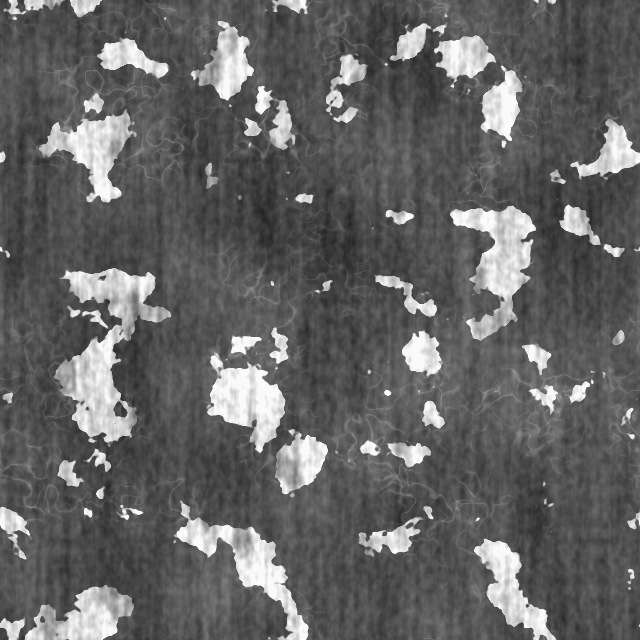
Give the GLSL for this texture, as a WebGL 2 fragment shader.

```glsl
#version 300 es
precision highp float;

uniform vec2 u_resolution;
out vec4 fragColor;

const float TAU = 6.2831853;

float hash(vec2 p) {
    return fract(sin(dot(p, vec2(127.1, 311.7))) * 43758.5453);
}

// Slope of one lattice corner, wrapped to the period
float corner(vec2 cell, vec2 offset, vec2 period, float seed) {
    float angle = TAU * hash(mod(cell, period) + seed);
    return dot(vec2(cos(angle), sin(angle)), offset);
}

// Tiling gradient noise, centred on zero
float noise(vec2 uv, vec2 period, float seed) {
    vec2 p = uv * period;
    vec2 cell = floor(p);
    vec2 f = p - cell;
    vec2 s = f * f * (3.0 - 2.0 * f);
    vec2 e = vec2(1.0, 0.0);
    float low = mix(corner(cell, f, period, seed),
                    corner(cell + e.xy, f - e.xy, period, seed), s.x);
    float high = mix(corner(cell + e.yx, f - e.yx, period, seed),
                     corner(cell + e.xx, f - e.xx, period, seed), s.x);
    return mix(low, high, s.y);
}

// Octaves are shifted so that their lattices do not line up
float fbm(vec2 uv, vec2 period, int octaves, float seed) {
    float sum = 0.0;
    float amplitude = 1.0;
    for (int i = 0; i < octaves; i++) {
        float layer = seed + 7.0 * float(i);
        vec2 shift = vec2(hash(vec2(layer, 1.3)), hash(vec2(layer, 4.7)));
        sum += amplitude * noise(uv + shift, period, layer);
        period *= 2.0;
        amplitude *= 0.55;
    }
    return sum;
}

vec2 warp(vec2 uv, float period, float amount, float seed) {
    vec2 bend = vec2(fbm(uv, vec2(period), 2, seed),
                     fbm(uv, vec2(period), 2, seed + 31.0));
    return uv + amount * bend;
}

// Thin curling filaments along the zero contours of the noise
float filaments(vec2 uv, float period, float width, float seed) {
    float ridge = abs(fbm(uv, vec2(period), 2, seed));
    float strength = smoothstep(-0.25, 0.3, noise(uv, vec2(period * 0.5), seed + 19.0));
    float core = 1.0 - smoothstep(0.0, width, ridge);
    float halo = 1.0 - smoothstep(0.0, width * 3.0, ridge);
    return strength * (0.75 * core + 0.25 * halo);
}

float groundTone(float mottle, float streak, float grain, float veins) {
    return 0.305 + 0.12 * mottle + 0.09 * streak + 0.09 * grain + 0.13 * veins;
}

float flakeTone(float mottle, float streak, float grain, float wear) {
    float tone = 0.90 + 0.12 * mottle + 0.24 * streak + 0.18 * grain;
    return clamp(tone - 0.26 * smoothstep(0.05, 0.5, wear), 0.4, 0.98);
}

void main() {
    vec2 uv = gl_FragCoord.xy / u_resolution;

    // Shared surface variation
    float mottle = fbm(uv, vec2(5.0, 4.0), 4, 3.0);
    float streak = fbm(uv, vec2(56.0, 5.0), 3, 41.0);
    float grain = fbm(uv, vec2(90.0, 64.0), 2, 67.0);
    float wear = fbm(uv, vec2(16.0, 9.0), 4, 83.0);

    // Ragged bare flakes
    float field = fbm(warp(uv, 12.0, 0.012, 101.0), vec2(8.0), 5, 127.0);
    float flake = smoothstep(-0.02, 0.02, field - 0.27);

    // Filaments gather around the flakes
    vec2 curled = warp(uv, 30.0, 0.012, 151.0);
    float veins = filaments(curled, 22.0, 0.08, 173.0)
                + 0.8 * filaments(curled, 34.0, 0.10, 197.0);
    float spread = 0.8 * field + fbm(uv, vec2(4.0), 2, 211.0);
    veins *= smoothstep(-0.3, 0.25, spread);

    float ground = groundTone(mottle, streak, grain, veins);
    float bare = flakeTone(mottle, streak, grain, wear);
    fragColor = vec4(vec3(mix(ground, bare, flake)), 1.0);
}
```
